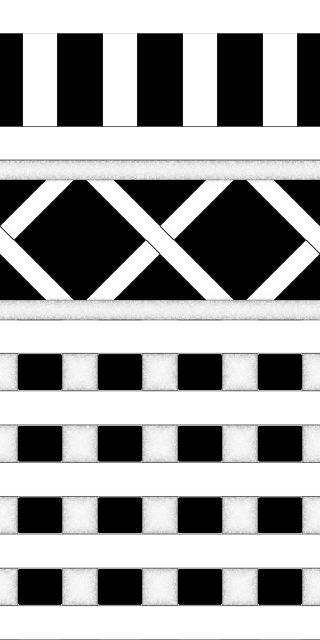
Give the GLSL for this pattern, as a Shadertoy shader.

```glsl
// Lengths are in cells: the canvas is 4 cells wide and 8 high.
const vec2 CANVAS = vec2(4.0, 8.0);
const float BAR_Y = 7.0, BAR_HALF_HEIGHT = 0.583, BAR_HALF_WIDTH = 0.215;
const float LATTICE_Y = 5.0, LATTICE_HALF = 0.75, LATTICE_PERIOD = 2.0;
const float STRAP_HALF = 0.172;
const float RAIL_OFFSET = 0.875, RAIL_HALF = 0.125;
const float ROW_Y = 3.349, ROW_PERIOD = 0.895, ROW_HALF = 0.236, ROW_LIMIT = 3.8;
const float TILE_HALF = 0.217;
const vec2 HOLE_HALF = vec2(0.275, 0.224);
const float HOLE_ROUND = 0.025;
const float LINE_HALF = 0.006;
const float SHADE_REACH = 0.045, SHADE_DEPTH = 0.24;
const float GRAIN_DENSITY = 64.0;

float pixel;

float hash(vec2 p) {
    return fract(sin(dot(p, vec2(12.9898, 78.233))) * 43758.5453);
}

// Coverage of the region where the distance is negative
float fill(float d) {
    return 1.0 - smoothstep(-0.5 * pixel, 0.5 * pixel, d);
}

float line(float d) {
    return fill(abs(d) - LINE_HALF);
}

float box(vec2 p, vec2 halfSize) {
    vec2 d = abs(p) - halfSize;
    return length(max(d, 0.0)) + min(max(d.x, d.y), 0.0);
}

// Signed offset to the nearest of evenly repeated centres
float repeat(float x, float center, float period) {
    return mod(x - center + 0.5 * period, period) - 0.5 * period;
}

// Grainy dark rim that fades inward from an edge
float rim(float inset, float grain) {
    float depth = SHADE_DEPTH * exp(-max(inset, 0.0) / SHADE_REACH) + 0.035;
    return 1.0 - depth * mix(0.55, 1.35, grain);
}

float drawBars(float tone, vec2 p) {
    float y = abs(p.y - BAR_Y) - BAR_HALF_HEIGHT;
    float x = abs(repeat(p.x, 0.5, 1.0)) - BAR_HALF_WIDTH;
    tone = mix(tone, 0.0, fill(max(y, -x)));
    float seam = p.y < BAR_Y ? 0.65 : 0.12;
    return tone * (1.0 - seam * line(y) * fill(x));
}

float drawLattice(float tone, vec2 p, float grain) {
    vec2 q = vec2(repeat(p.x, 0.0, LATTICE_PERIOD), p.y - LATTICE_Y);
    float over = (abs(q.x + q.y) - STRAP_HALF) * 0.7071;
    float under = (abs(q.x - q.y) - STRAP_HALF) * 0.7071;

    // The falling strap lies over the rising one
    float strapEnd = LATTICE_HALF - abs(q.y);
    float white = 1.0 - 0.15 * exp(-max(strapEnd, 0.0) / 0.025) * grain;
    float lower = white * (1.0 - 0.2 * exp(-max(over, 0.0) / 0.02) * grain);
    float weave = mix(0.0, lower, fill(under));
    weave = mix(weave, white, fill(over));
    weave *= 1.0 - 0.85 * line(over) * fill(under);
    return mix(tone, weave, fill(-strapEnd));
}

float drawRails(float tone, vec2 p, float grain) {
    float y = abs(p.y - LATTICE_Y) - RAIL_OFFSET;
    float d = abs(y) - RAIL_HALF;
    tone = mix(tone, rim(-d, grain), fill(d));

    // The outer line of the lower rail softens above the tiles
    float tile = fill(abs(repeat(p.x, 0.0, 1.0)) - TILE_HALF);
    float ink = p.y < LATTICE_Y ? mix(0.65, 0.4, tile) : 0.6;
    return tone * (1.0 - mix(0.25, ink, step(0.0, y)) * line(d));
}

float drawRows(float tone, vec2 p, float grain) {
    float y = repeat(p.y, ROW_Y, ROW_PERIOD);
    float x = repeat(p.x, 0.0, 1.0);
    float row = abs(y) - ROW_HALF;
    float tile = box(vec2(x, y), vec2(TILE_HALF, ROW_HALF));

    float strip = mix(0.85, rim(-tile, grain), fill(tile));
    float hole = box(vec2(repeat(p.x, 0.5, 1.0), y), HOLE_HALF - HOLE_ROUND) - HOLE_ROUND;
    strip = mix(strip, 0.0, fill(hole));
    strip *= 1.0 - 0.35 * line(tile);
    float banded = mix(tone, strip, fill(row)) * (1.0 - 0.4 * line(row));
    return mix(tone, banded, step(p.y, ROW_LIMIT));
}

void mainImage(out vec4 fragColor, in vec2 fragCoord) {
    vec2 p = fragCoord / iResolution.xy * CANVAS;
    pixel = CANVAS.y / iResolution.y;
    float grain = hash(floor(p * GRAIN_DENSITY));

    float tone = 1.0;
    tone = drawBars(tone, p);
    tone = drawLattice(tone, p, grain);
    tone = drawRails(tone, p, grain);
    tone = drawRows(tone, p, grain);
    fragColor = vec4(vec3(tone), 1.0);
}
```
